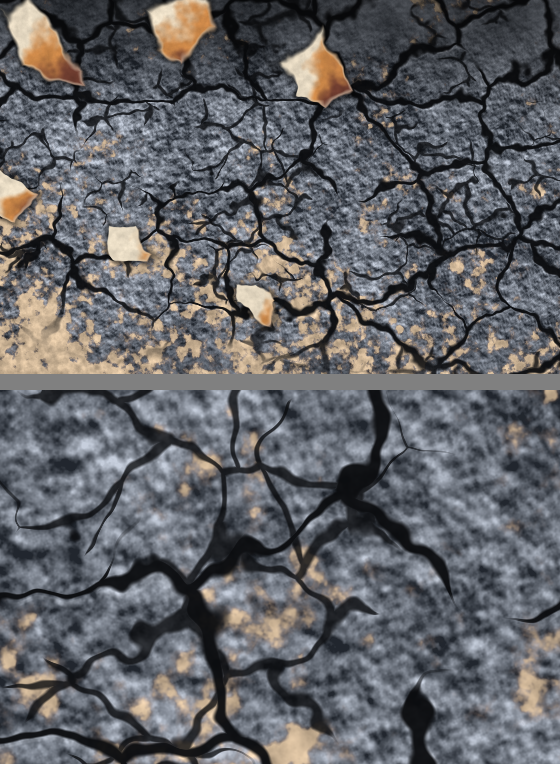
Top, the full canvas; bottom, a detail of the centre.
Give the GLSL for this texture, as a Shadertoy shader.

```glsl
#define CHAR_COLOR  vec3(0.13, 0.15, 0.18)
#define ASH_COLOR   vec3(0.65, 0.68, 0.73)
#define DUST_COLOR  vec3(0.84, 0.74, 0.61)
#define STAIN_COLOR vec3(0.52, 0.41, 0.36)
#define CREAM_COLOR vec3(0.90, 0.85, 0.76)
#define AMBER_COLOR vec3(0.78, 0.52, 0.28)
#define RUST_COLOR  vec3(0.42, 0.23, 0.18)
#define CELL_COUNT  4.6
#define CRACK_WIDTH 0.010
#define GRAIN_SCALE 62.0
#define CHIP_COUNT  6

float hash(vec2 p) {
    return fract(sin(dot(p, vec2(127.1, 311.7))) * 43758.5);
}

vec2 hash2(vec2 p) {
    return vec2(hash(p), hash(p + 37.3));
}

float noise(vec2 p) {
    vec2 i = floor(p), f = fract(p);
    f = f * f * (3.0 - 2.0 * f);
    return mix(mix(hash(i), hash(i + vec2(1, 0)), f.x),
               mix(hash(i + vec2(0, 1)), hash(i + vec2(1, 1)), f.x), f.y);
}

float fbm(vec2 p) {
    float sum = 0.0, amp = 0.533;
    for (int i = 0; i < 4; i++) {
        sum += amp * noise(p);
        p = mat2(1.6, 1.2, -1.2, 1.6) * p + 5.7;
        amp *= 0.5;
    }
    return sum;
}

// Distance to the nearest Voronoi border, in cell units
float cellBorder(vec2 p) {
    vec2 cell = floor(p), f = fract(p), nearest = vec2(0.0);
    float best = 8.0, border = 8.0;
    for (int y = -1; y <= 1; y++)
    for (int x = -1; x <= 1; x++) {
        vec2 g = vec2(x, y);
        vec2 r = g + hash2(cell + g) - f;
        if (dot(r, r) < best) { best = dot(r, r); nearest = r; }
    }
    for (int y = -2; y <= 2; y++)
    for (int x = -2; x <= 2; x++) {
        vec2 g = vec2(x, y);
        vec2 r = g + hash2(cell + g) - f;
        vec2 d = r - nearest;
        if (dot(d, d) > 1e-4) border = min(border, dot(0.5 * (r + nearest), normalize(d)));
    }
    return border;
}

// Dark line whose width fades in and out along its length
float crack(vec2 p, float cells, float width, float gap, float soft) {
    float w = width * smoothstep(gap, gap + 0.3, noise(p * cells * 0.9 + 11.0));
    float d = cellBorder(p * cells) / cells;
    return (1.0 - smoothstep(w * 0.45, w + soft, d)) * smoothstep(0.0, 0.3 * width, w);
}

// Irregular five-sided flake
float flake(vec2 q, float size, float seed) {
    float d = -1.0;
    for (int k = 0; k < 5; k++) {
        vec2 h = hash2(vec2(seed, k));
        float a = 1.2566 * float(k) + 0.9 * h.x;
        d = max(d, dot(q, vec2(cos(a), sin(a))) - size * (0.5 + 0.6 * h.y));
    }
    return d;
}

void mainImage(out vec4 fragColor, in vec2 fragCoord) {
    vec2 uv = fragCoord / iResolution.y;
    float defocus = smoothstep(0.68, 1.0, uv.y) + 0.6 * smoothstep(0.2, 0.0, uv.y);
    float soft = 1.0 / iResolution.y + 0.008 * defocus;
    float sharp = 1.0 - 0.65 * min(defocus, 1.0);

    // Ashy crust: broad patches, crumbs and light from above
    vec2 g = uv * GRAIN_SCALE;
    float broad = fbm(uv * 6.0);
    float crumbs = fbm(g);
    float relief = crumbs - fbm(g + vec2(0.12, 0.32));
    float fine = noise(uv * 165.0) - 0.5;
    float tone = 0.52 + 0.9 * (broad - 0.5)
               + sharp * (1.0 * (crumbs - 0.5) + 1.3 * relief + 0.28 * fine);
    vec3 color = mix(CHAR_COLOR, ASH_COLOR, clamp(tone, 0.0, 1.25));

    // Brown stain and tan dust, thickest at the lower left
    float region = clamp(0.78 - 1.3 * uv.y - 0.3 * uv.x, -0.2, 0.8);
    float patches = fbm(uv * vec2(7.0, 10.0) + 21.0);
    float dust = 0.55 * patches + 0.55 * fbm(g * 0.8 + 40.0) + 0.27 * region;
    color = mix(color, STAIN_COLOR * (0.6 + 0.7 * crumbs), 0.6 * smoothstep(0.57, 0.74, dust));
    color = mix(color, DUST_COLOR * (0.75 + 0.5 * crumbs), 0.9 * smoothstep(0.64, 0.74, dust));

    // Main cracks, hairline branches and their pale lips
    vec2 warp = vec2(fbm(uv * 9.0 + 3.0), fbm(uv * 9.0 + 17.0)) - 0.5;
    vec2 jag = vec2(noise(uv * 42.0), noise(uv * 42.0 + 9.0)) - 0.5;
    vec2 p = uv * vec2(1.0, 1.15) + 0.13 * warp + 0.012 * jag;
    float upper = smoothstep(0.05, 0.3, uv.y + 0.2 * uv.x);
    float mainCrack = crack(p, CELL_COUNT, CRACK_WIDTH, 0.22, soft) * upper;
    float hairline = crack(p + 3.1, CELL_COUNT * 2.3, CRACK_WIDTH * 0.6, 0.48, soft) * upper;
    float lip = crack(p + vec2(0.0, 0.009), CELL_COUNT, CRACK_WIDTH, 0.22, soft) * upper;
    color += 0.13 * lip * (1.0 - mainCrack) * crumbs;
    color = mix(color, vec3(0.04, 0.045, 0.055), max(0.95 * mainCrack, 0.8 * hairline));

    // Shade toward the far edge
    color *= mix(0.5, 1.0, smoothstep(1.08, 0.68, uv.y + 0.08 * uv.x));

    // Peeling flakes: a row along the top, then a falling diagonal
    for (int i = 0; i < CHIP_COUNT; i++) {
        float row = step(2.5, float(i));
        float n = float(i) - 3.0 * row;
        vec2 center = mix(vec2(0.12 + 0.36 * n, 0.87 + 0.07 * sin(2.0 * n)),
                          vec2(0.01 + 0.34 * n, 0.50 - 0.15 * n), row);
        float size = mix(0.115 - 0.012 * n, 0.105 - 0.03 * n, row);
        vec2 q = uv - center + 0.09 * warp + 0.008 * jag;
        q = vec2(q.x + 0.35 * q.y, q.y);
        float d = flake(q, size, float(i) + 4.0);
        float rust = 0.42 - 0.22 * row + dot(q, vec2(0.4, -0.5)) / size
                   + 1.3 * (fbm(uv * 11.0 + 50.0) - 0.5);
        vec3 paint = mix(CREAM_COLOR, AMBER_COLOR, smoothstep(0.25, 0.6, rust));
        paint = mix(paint, RUST_COLOR, smoothstep(0.65, 1.05, rust));
        paint *= 0.88 + 0.24 * crumbs;
        paint = mix(paint, CREAM_COLOR, 0.5 * smoothstep(-0.012, -0.002, d));
        color *= 1.0 - 0.5 * smoothstep(0.022, 0.0, d);
        color = mix(color, paint, 1.0 - smoothstep(-soft, soft, d));
    }

    fragColor = vec4(clamp(color, 0.0, 1.0), 1.0);
}
```
